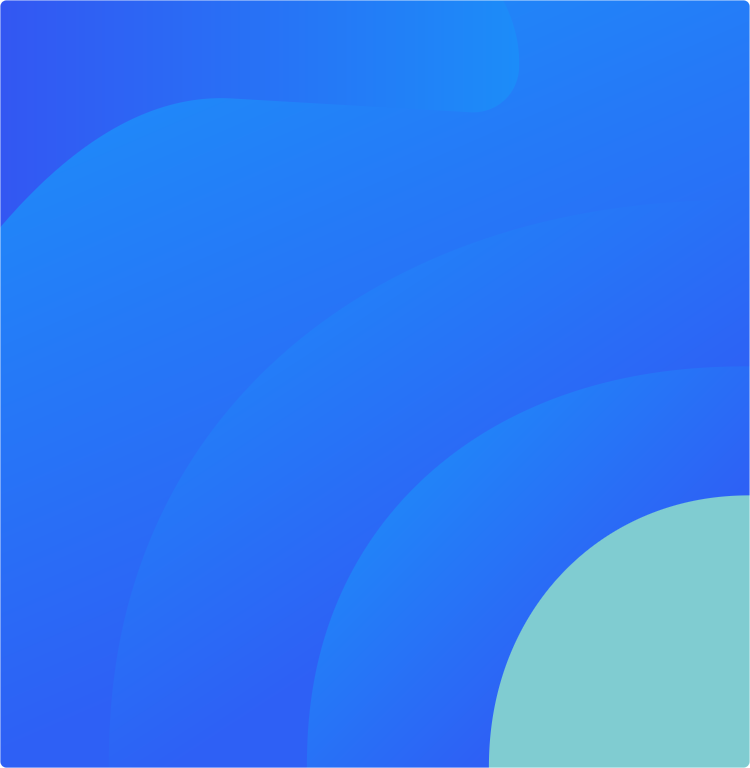
Reproduce this background procedurally as a WebGL 1 fragment shader.

```glsl
precision highp float;
// Blue gradient backdrop with nested corner domes, a teal quarter disc and a rounded wave at the top left.

uniform vec2 u_resolution;

#define ASPECT 0.9766
#define LIGHT_BLUE vec3(0.125, 0.53, 0.975)
#define DARK_BLUE vec3(0.18, 0.375, 0.96)
#define WAVE_START vec3(0.20, 0.34, 0.95)
#define WAVE_END vec3(0.11, 0.55, 0.975)
#define TEAL vec3(0.50, 0.80, 0.82)
#define WAVE_RIGHT 0.676
#define WAVE_ROUND 0.064
#define CARD_ROUND 0.008

// Coverage of a shape whose signed distance is negative inside.
float cover(float d) {
  return clamp(0.5 - d * u_resolution.y, 0.0, 1.0);
}

// Light to dark blue ramp along a direction.
vec3 blueRamp(vec2 p, vec2 dir, float from, float to) {
  return mix(LIGHT_BLUE, DARK_BLUE, clamp((dot(p, dir) - from) / (to - from), 0.0, 1.0));
}

// Approximate distance to a superellipse centred on the origin.
float dome(vec2 p, vec2 radii, float power) {
  vec2 s = pow(abs(p) / radii, vec2(power));
  return (pow(s.x + s.y, 1.0 / power) - 1.0) * min(radii.x, radii.y);
}

// Distance to a box with rounded corners, given its distances to two sides.
float roundedCorner(vec2 sides, float radius) {
  vec2 q = sides + radius;
  return length(max(q, 0.0)) + min(max(q.x, q.y), 0.0) - radius;
}

// Wave hanging from the top edge: curved underside and bulging right end.
float wave(vec2 p) {
  float rise = max(0.302 - p.x, 0.0);
  float underside = 0.1107 + 0.058 * p.x + 2.036 * rise * rise;
  float lean = max(0.081 - p.y, 0.0);
  float rightEnd = WAVE_RIGHT - 3.2 * lean * lean;
  float steepness = 0.058 - 4.07 * rise;
  float below = (p.y - underside) / sqrt(1.0 + steepness * steepness);
  return roundedCorner(vec2(p.x - rightEnd, below), WAVE_ROUND);
}

void main() {
  vec2 uv = gl_FragCoord.xy / u_resolution;
  vec2 p = vec2(uv.x * ASPECT, 1.0 - uv.y);        // y runs down from the top
  vec2 corner = vec2(ASPECT - p.x, uv.y);          // measured from the lower right

  // Base gradient and wave
  vec3 color = blueRamp(p, vec2(0.40, 0.92), 0.208, 0.911);
  vec3 waveColor = mix(WAVE_START, WAVE_END, clamp(p.x / WAVE_RIGHT, 0.0, 1.0));
  color = mix(color, waveColor, cover(wave(p)));

  // Nested domes, outer to inner
  vec3 outer = blueRamp(p, vec2(0.55, 0.835), 0.456, 0.964);
  color = mix(color, outer, cover(dome(corner, vec2(0.835, 0.740), 2.19)));
  vec3 inner = blueRamp(p, vec2(0.707), 0.794, 1.146);
  color = mix(color, inner, cover(dome(corner, vec2(0.577, 0.523), 2.19)));
  color = mix(color, TEAL, cover(dome(corner, vec2(0.340, 0.355), 2.08)));

  // Rounded card on white
  vec2 halfSize = vec2(ASPECT, 1.0) * 0.5;
  float card = roundedCorner(abs(p - halfSize) - halfSize + 0.0005, CARD_ROUND);
  color = mix(vec3(1.0), color, cover(card));

  gl_FragColor = vec4(color, 1.0);
}
```
